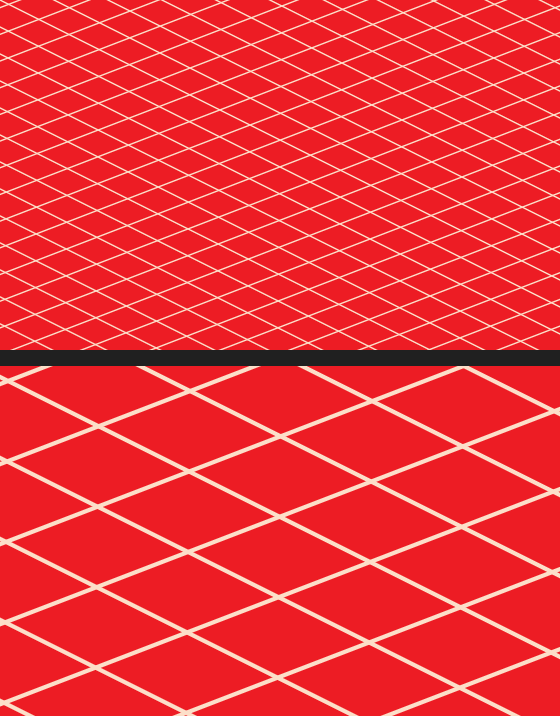
Top: the whole. Bottom: its middle third, enlarged.
Write a WebGL 2 fragment shader that draws this pattern.

```glsl
#version 300 es
precision highp float;
// Slanted diamond lattice: two families of thin cream lines on flat red.

uniform vec2 u_resolution;
out vec4 fragColor;

const vec3 RED = vec3(0.93, 0.11, 0.14);
const vec3 CREAM = vec3(0.99, 0.875, 0.79);

// Lengths are fractions of the canvas height, measured from the top left.
const float LINE_WIDTH = 0.0040;
const float FALL_SLOPE = 0.5;        // lines going down to the right
const float FALL_SPACING = 0.0771;   // vertical gap between them
const float FALL_OFFSET = 0.0;
const float RISE_SLOPE = -0.3845;    // lines going up to the right
const float RISE_SPACING = 0.07625;
const float RISE_OFFSET = 0.0219;

// Coverage of evenly spaced parallel lines, y = slope * x + offset + n * spacing.
float parallelLines(vec2 p, float slope, float spacing, float offset, float pixel) {
    float row = (p.y - slope * p.x - offset) / spacing;
    float verticalGap = abs(fract(row + 0.5) - 0.5) * spacing;
    float dist = verticalGap / sqrt(1.0 + slope * slope);
    return clamp((0.5 * LINE_WIDTH - dist) / pixel + 0.5, 0.0, 1.0);
}

void main() {
    float pixel = 1.0 / u_resolution.y;
    vec2 p = gl_FragCoord.xy * pixel;
    p.y = 1.0 - p.y;

    float falling = parallelLines(p, FALL_SLOPE, FALL_SPACING, FALL_OFFSET, pixel);
    float rising = parallelLines(p, RISE_SLOPE, RISE_SPACING, RISE_OFFSET, pixel);

    // Union of both families, so crossings stay flat
    float lattice = 1.0 - (1.0 - falling) * (1.0 - rising);
    fragColor = vec4(mix(RED, CREAM, lattice), 1.0);
}
```
